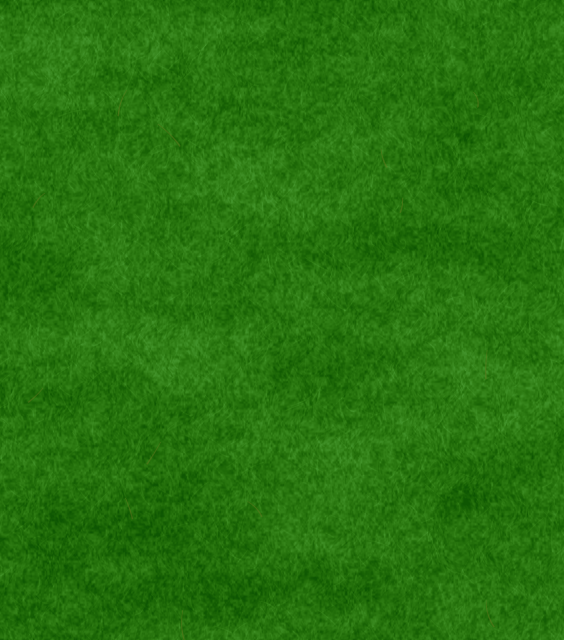
Reproduce this texture procedurally as a Shadertoy shader.

```glsl
const vec3 MID_GREEN = vec3(0.150, 0.450, 0.051);
const vec3 TONE_STEP = vec3(0.030, 0.035, 0.0225);
const vec3 TONE_CURVE = vec3(0.0, 0.0, 0.003);
const vec3 STRAW = vec3(0.40, 0.47, 0.12);

const vec2 BAND_FREQ = vec2(4.0, 13.0);
const vec2 PATCH_FREQ = vec2(11.0, 27.0);
const vec2 CLUMP_FREQ = vec2(48.0, 62.0);
const vec2 GRAIN_FREQ = vec2(235.0, 165.0);
const vec2 FINE_FREQ = vec2(390.0, 310.0);
const float BAND_AMP = 2.1;
const float PATCH_AMP = 1.5;
const float CLUMP_AMP = 1.4;
const float GRAIN_AMP = 2.9;
const float FINE_AMP = 2.2;

const int BLADE_LAYERS = 4;
const float BLADE_CELL = 0.021;
const float BLADE_HALF_WIDTH = 0.0008;
const float BLADE_TILT = 0.95;
const float BLADE_DARK = -0.6;
const float BLADE_LIGHT = 1.2;
const float STRAW_CELL = 0.035;
const float STRAW_DENSITY = 0.015;

float hash(vec2 p) {
    vec3 q = fract(p.xyx * vec3(0.1031, 0.1030, 0.0973));
    q += dot(q, q.yzx + 33.33);
    return fract((q.x + q.y) * q.z);
}

// Value noise centred on zero
float noise(vec2 p) {
    vec2 cell = floor(p);
    vec2 f = fract(p);
    f = f * f * (3.0 - 2.0 * f);
    float low = mix(hash(cell), hash(cell + vec2(1, 0)), f.x);
    float high = mix(hash(cell + vec2(0, 1)), hash(cell + vec2(1, 1)), f.x);
    return mix(low, high, f.y) - 0.5;
}

// Coverage of a slightly bent, tapered blade centred on the origin
float blade(vec2 p, float angle, float halfLength, float bend, float blur) {
    vec2 along = vec2(sin(angle), cos(angle));
    float t = dot(p, along) / halfLength;
    float side = dot(p, vec2(along.y, -along.x)) - bend * (t * t - 0.3);
    float overshoot = max(abs(t) - 1.0, 0.0) * halfLength;
    float d = length(vec2(side, overshoot));
    float width = BLADE_HALF_WIDTH * (1.0 - 0.4 * clamp(t, -1.0, 1.0));
    return 1.0 - smoothstep(width - blur, width + blur, d);
}

// One scattered blade per cell: x is signed tone, y is coverage
vec2 bladeLayer(vec2 p, float size, float density, float seed, float blur) {
    vec2 home = floor(p / size);
    vec2 sum = vec2(0.0);
    for (int j = -1; j <= 1; j++)
    for (int i = -1; i <= 1; i++) {
        vec2 cell = home + vec2(i, j);
        vec2 key = cell + seed * 37.7;
        if (hash(key + 91.3) > density) continue;
        vec2 root = (cell + vec2(hash(key), hash(key + 17.1))) * size;
        float spread = hash(key + 5.3) + hash(key + 29.9) - 1.0;
        float halfLength = size * mix(0.25, 0.75, hash(key + 43.7));
        float bend = size * 0.2 * (hash(key + 61.1) - 0.5);
        float cover = blade(p - root, spread * BLADE_TILT * 1.4, halfLength, bend, blur);
        float tone = mix(BLADE_DARK, BLADE_LIGHT, hash(key + 73.9));
        sum += cover * vec2(tone, 1.0);
    }
    return sum;
}

void mainImage(out vec4 fragColor, in vec2 fragCoord) {
    vec2 p = fragCoord / iResolution.y;
    float blur = 0.7 / iResolution.y;

    // Broad mown bands and smaller shaded patches
    vec2 drift = 0.02 * vec2(noise(p * 14.0 + 3.0), noise(p * 14.0 + 50.0));
    float tone = BAND_AMP * noise((p + drift) * BAND_FREQ + 7.0);
    tone += PATCH_AMP * noise((p + drift) * PATCH_FREQ + 21.0);
    tone += CLUMP_AMP * noise(p * CLUMP_FREQ + 35.0);

    // Fine nap, leaning a little from place to place
    vec2 nap = p + vec2(0.012 * noise(p * 30.0 + 11.0), 0.0);
    tone += GRAIN_AMP * noise(nap * GRAIN_FREQ);
    tone += FINE_AMP * noise(nap * FINE_FREQ + 63.0);

    // Loose blades lying over the nap
    for (int k = 0; k < BLADE_LAYERS; k++) {
        float layer = float(k);
        vec2 shifted = p + layer * vec2(0.0073, 0.0117);
        tone += bladeLayer(shifted, BLADE_CELL * (1.0 + 0.13 * layer), 0.9, layer + 1.0, blur).x;
    }

    tone = clamp(tone, -3.2, 3.4);
    vec3 color = MID_GREEN + TONE_STEP * tone + TONE_CURVE * tone * tone;

    // Rare dry stalks
    float straw = bladeLayer(p, STRAW_CELL, STRAW_DENSITY, 9.0, blur).y;
    color = mix(color, STRAW, 0.5 * min(straw, 1.0));

    fragColor = vec4(clamp(color, 0.0, 1.0), 1.0);
}
```
